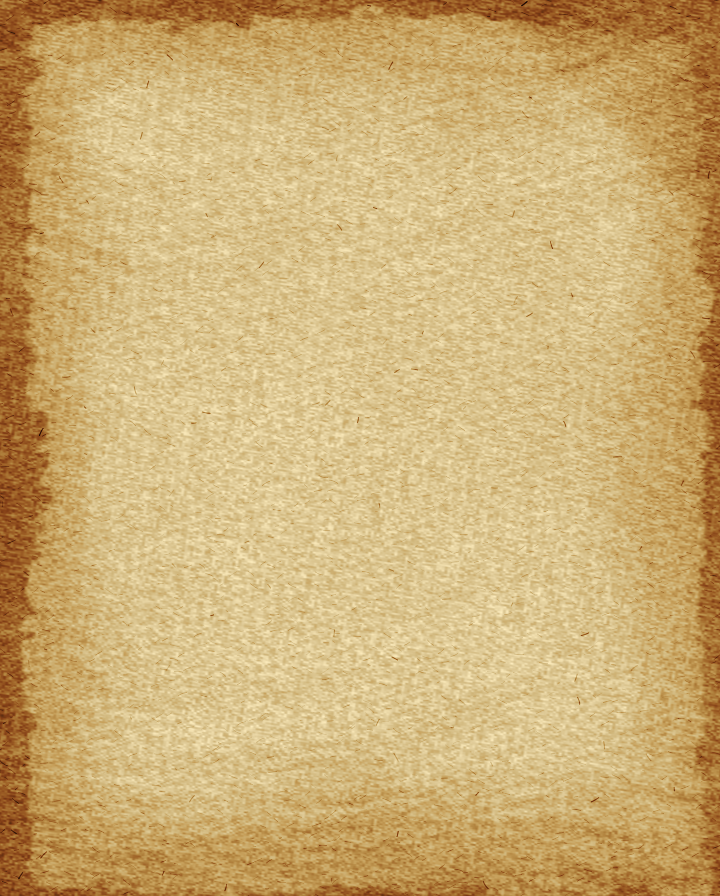
Give the GLSL for this texture, as a Shadertoy shader.

```glsl
// Aged parchment: a pale fibrous sheet with ragged, scorched brown margins.
// A tone from 0 (burnt) to 5 (pale) is built from edge distances, creases,
// grain and scattered fibres, then turned into colour by a six-step ramp.

#define MARGIN_LEFT   0.033
#define MARGIN_RIGHT  0.020
#define MARGIN_TOP    0.020
#define MARGIN_BOTTOM 0.002
#define RAGGEDNESS    0.046
#define PALE_TONE     4.80
#define BURN_TONE     1.15
#define GRAIN         3.3
#define CREASE        4.0
#define FIBRE_DARK    2.2
#define FLECK_DARK    4.0

float hash(vec2 p) {
    return fract(sin(dot(p, vec2(127.1, 311.7))) * 43758.5453);
}

float noise(vec2 p) {
    vec2 i = floor(p), f = fract(p);
    f = f * f * (3.0 - 2.0 * f);
    return mix(mix(hash(i), hash(i + vec2(1, 0)), f.x),
               mix(hash(i + vec2(0, 1)), hash(i + vec2(1, 1)), f.x), f.y);
}

float fbm(vec2 p) {
    float sum = 0.0, amp = 0.5;
    for (int i = 0; i < 5; i++) {
        sum += amp * noise(p);
        p = mat2(1.6, 1.2, -1.2, 1.6) * p + 7.3;
        amp *= 0.5;
    }
    return sum;
}

// Soft minimum of the distances to the left, right, top and bottom margins
float sheetDistance(vec2 p, float width, vec4 inset, float k) {
    vec4 d = vec4(p.x, width - p.x, 1.0 - p.y, p.y) - inset;
    return -k * log(dot(exp(-d / k), vec4(1.0)));
}

// Short random strokes, one at most per grid cell; spread is the angle range
float strokes(vec2 p, float cells, float size, float thick, float chance, float spread) {
    float cover = 0.0, px = 0.6 / iResolution.y;
    vec2 home = floor(p * cells);
    for (int j = -1; j <= 1; j++)
    for (int i = -1; i <= 1; i++) {
        vec2 cell = home + vec2(i, j);
        float seed = hash(cell + cells);
        if (seed > chance) continue;
        vec2 centre = (cell + vec2(hash(cell + 3.1), hash(cell + 8.7))) / cells;
        float angle = (hash(cell + 5.9) - 0.5) * spread;
        vec2 dir = vec2(cos(angle), sin(angle)), q = p - centre;
        float along = dot(q, dir), reach = size * mix(0.2, 1.0, hash(cell + 1.7));
        float bend = along * along * (hash(cell + 6.3) - 0.5) * 60.0;
        float across = dot(q, vec2(-dir.y, dir.x)) + bend;
        float d = length(vec2(max(abs(along) - reach, 0.0), across)) - thick;
        float weight = mix(0.3, 1.0, hash(cell + 9.2));
        cover = max(cover, weight * (1.0 - smoothstep(-px, px, d)));
    }
    return cover;
}

// Height field of long, nearly horizontal folds
float folds(vec2 p) {
    return fbm(vec2(p.x * 4.0, p.y * 24.0 + 3.0 * noise(p * 5.0) - 3.0 * p.x));
}

vec3 ramp(float tone) {
    vec3 steps[6] = vec3[6](vec3(0.52, 0.25, 0.09), vec3(0.62, 0.38, 0.15),
        vec3(0.70, 0.52, 0.25), vec3(0.78, 0.63, 0.36),
        vec3(0.82, 0.72, 0.49), vec3(0.88, 0.80, 0.60));
    vec3 colour = steps[0] * (1.0 + 0.3 * max(min(tone, 0.0), -2.5));
    for (int i = 0; i < 5; i++)
        colour += (steps[i + 1] - steps[i]) * clamp(tone - float(i), 0.0, 1.0);
    return colour + vec3(0.08, 0.09, 0.10) * clamp(tone - 5.0, 0.0, 1.5);
}

void mainImage(out vec4 fragColor, in vec2 fragCoord) {
    vec2 p = fragCoord / iResolution.y;
    float width = iResolution.x / iResolution.y;
    float cloud = fbm(p * 7.0) - 0.5;

    // Ragged margin: wider at the top corners and halfway up the left side
    float jag = (fbm(p * vec2(17.0, 27.0) + 4.0) - 0.5) * RAGGEDNESS
              + (noise(p * vec2(60.0, 110.0)) - 0.5) * 0.012;
    vec4 inset = vec4(MARGIN_LEFT, MARGIN_RIGHT, MARGIN_TOP, MARGIN_BOTTOM);
    inset.x += 0.016 * exp(-pow((p.y - 0.46) / 0.09, 2.0));
    inset.z += 0.028 * (exp(-p.x / 0.06) + exp(-(width - p.x) / 0.06));
    float edge = sheetDistance(p, width, inset, 0.009) + jag;

    // Soft ageing inside the margin
    float inner = sheetDistance(p, width, vec4(0.085, 0.085, 0.085, 0.095), 0.025)
                + cloud * 0.09;
    float tone = PALE_TONE - 0.75 * (1.0 - smoothstep(-0.03, 0.06, inner));
    tone -= 0.8 * exp(-max(edge, 0.0) / 0.045) + 0.45 * exp(-max(edge, 0.0) / 0.13);
    tone -= 0.6 * (1.0 - smoothstep(0.03, 0.17, p.y + cloud * 0.08));
    tone += cloud * 0.8;

    // Diagonal stain across the upper right corner
    float corner = p.x + p.y - 1.535 + cloud * 0.06;
    tone -= 0.85 * smoothstep(-0.01, 0.025, corner);

    // Burnt border, deepest at the outer sides
    float burn = 1.0 - smoothstep(-0.005, 0.005, edge);
    float burnTone = BURN_TONE + cloud * 1.8 + 14.0 * min(edge + 0.012, 0.0);
    tone = mix(tone, burnTone, burn * 0.92);

    // Creases lit from above, strongest near the top and bottom
    float relief = folds(p + vec2(0.0, 0.003)) - folds(p - vec2(0.0, 0.003));
    float creased = 0.25 + 0.75 * smoothstep(0.12, 0.4, abs(p.y - 0.48));
    tone += clamp(relief * CREASE, -0.9, 0.9) * creased;

    // Crisp paper grain, slightly tilted so that no columns show
    vec2 tilted = mat2(0.99, 0.14, -0.14, 0.99) * p;
    float grain = 0.65 * noise(tilted * vec2(310.0, 490.0))
                + 0.35 * noise(tilted * vec2(130.0, 330.0) + 9.0);
    tone += (grain - 0.5) * GRAIN;

    // Fine pale-brown fibres and a few dark flecks
    tone -= FIBRE_DARK * strokes(p, 85.0, 0.005, 0.0004, 0.5, 1.4);
    tone -= FLECK_DARK * strokes(p + 2.0, 22.0, 0.005, 0.0006, 0.28, 3.1);

    fragColor = vec4(clamp(ramp(tone), 0.0, 1.0), 1.0);
}
```
